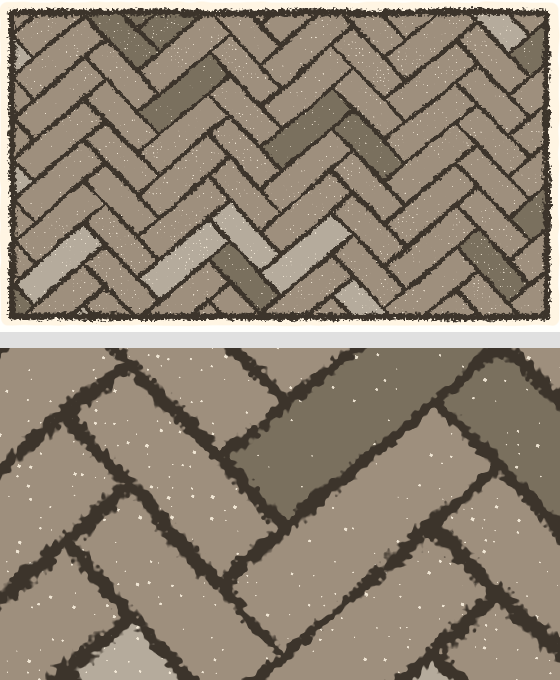
Top, the full canvas; bottom, a detail of the centre.
Reproduce this pattern procedurally as a WebGL 2 fragment shader.

```glsl
#version 300 es
precision highp float;

// Lengths are in canvas heights, angles in radians
#define COLUMN_STEP vec2(0.3728, 0.0175)
#define ROW_STEP vec2(0.0, -0.125)
#define ANCHOR vec2(0.0395, 0.7697)
#define RISE_ANGLE 0.707
#define FALL_ANGLE 0.812
#define JOINT_HALF 0.0066
#define FRAME_HALF 0.0105
#define DARK_SHARE 0.13
#define LIGHT_SHARE 0.12
#define GRAIN_SCALE 230.0
#define FLECK_SCALE 92.0
#define SEED 17.0

uniform vec2 u_resolution;
out vec4 fragColor;

const vec3 CLAY = vec3(0.62, 0.56, 0.49);
const vec3 DARK_CLAY = vec3(0.48, 0.44, 0.37);
const vec3 LIGHT_CLAY = vec3(0.71, 0.67, 0.61);
const vec3 CHARCOAL = vec3(0.235, 0.205, 0.17);
const vec3 PAPER = vec3(1.0, 0.96, 0.89);
const vec3 WHITE = vec3(1.0, 1.0, 0.99);

float hash(vec2 p) {
  vec3 q = fract(p.xyx * 0.1031);
  q += dot(q, q.yzx + 33.33);
  return fract((q.x + q.y) * q.z);
}

float noise(vec2 p) {
  vec2 i = floor(p), f = fract(p);
  f = f * f * (3.0 - 2.0 * f);
  return mix(mix(hash(i), hash(i + vec2(1, 0)), f.x),
             mix(hash(i + vec2(0, 1)), hash(i + vec2(1, 1)), f.x), f.y);
}

vec2 wobble(vec2 p, float scale) {
  return vec2(noise(p * scale + 3.7), noise(p * scale + 61.3)) - 0.5;
}

float roundBox(vec2 p, vec2 halfSize, float radius) {
  vec2 d = abs(p) - halfSize + radius;
  return length(max(d, 0.0)) + min(max(d.x, d.y), 0.0) - radius;
}

// Depth inside a brick, measured from its nearest side
float depthIn(vec2 q, vec2 size) {
  vec2 e = min(q, size - q);
  return min(e.x, e.y);
}

// Herringbone: x is the depth inside the brick, yz its identity
vec3 herringbone(vec2 p) {
  mat2 toBrick = inverse(mat2(cos(RISE_ANGLE), sin(RISE_ANGLE),
                              cos(FALL_ANGLE), -sin(FALL_ANGLE)));
  vec2 q = toBrick * (p - ANCHOR);
  vec2 column = toBrick * COLUMN_STEP;
  vec2 row = toBrick * ROW_STEP;
  vec2 base = floor(inverse(mat2(column, row)) * q);
  vec3 best = vec3(-1.0, 0.0, 0.0);
  for (int i = -1; i <= 0; i++) {
    for (int j = -1; j <= 2; j++) {
      vec2 cell = base + vec2(i, j);
      vec2 local = q - cell.x * column - cell.y * row;
      float rising = depthIn(local, vec2(column.x, row.y));
      float falling = depthIn(local - vec2(column.x, 0.0), vec2(-row.x, column.y));
      if (rising > best.x) best = vec3(rising, 2.0 * cell.x, cell.y);
      if (falling > best.x) best = vec3(falling, 2.0 * cell.x + 1.0, cell.y);
    }
  }
  return best;
}

// Grainy stroke: dense at the centre, crumbling at the edge
float charcoal(float dist, float halfWidth, float grain) {
  return smoothstep(-0.2, 0.25, 1.0 - dist / halfWidth + (grain - 0.5) * 1.75);
}

// Small angular chips, gathered in loose patches
float flecks(vec2 p, float pixel) {
  vec2 cell = floor(p * FLECK_SCALE);
  vec2 centre = 0.28 + 0.44 * vec2(hash(cell + 5.1), hash(cell + 41.9));
  vec2 d = (fract(p * FLECK_SCALE) - centre) / FLECK_SCALE;
  float size = mix(0.0007, 0.0025, pow(hash(cell + 83.0), 2.0));
  float present = step(hash(cell + 19.0), 0.06 + 0.4 * pow(noise(p * 7.0), 2.0));
  float dist = abs(d.x + 0.4 * d.y) + abs(d.y - 0.3 * d.x);
  return present * (1.0 - smoothstep(size - 0.4 * pixel, size + 0.6 * pixel, dist));
}

void main() {
  vec2 p = gl_FragCoord.xy / u_resolution.y;
  float pixel = 1.0 / u_resolution.y;
  float grain = mix(noise(p * GRAIN_SCALE), noise(p * GRAIN_SCALE * 0.55 + 9.0), 0.35);

  // Bricks with occasional dark and light ones
  vec3 brick = herringbone(p + 0.011 * wobble(p, 5.0) + 0.004 * wobble(p, 32.0));
  float tone = hash(brick.yz * vec2(7.0, 13.0) + SEED);
  vec3 color = tone < DARK_SHARE ? DARK_CLAY : tone > 1.0 - LIGHT_SHARE ? LIGHT_CLAY : CLAY;
  color = mix(color, PAPER, 0.85 * flecks(p, pixel));

  // Joints of uneven pressure
  float pressure = mix(0.62, 1.35, noise(p * 13.0));
  color = mix(color, CHARCOAL, charcoal(brick.x, JOINT_HALF * pressure, grain));

  // Paper margin with a worn outer edge
  float sheet = roundBox(p - vec2(0.842, 0.5066), vec2(0.841, 0.4868), 0.022);
  sheet += 0.005 * (noise(p * 28.0) - 0.5);
  vec3 margin = mix(PAPER, WHITE, smoothstep(-pixel, pixel, sheet));

  // Hand-drawn frame
  vec2 framed = p - vec2(0.842, 0.5044) + 0.006 * wobble(p, 4.0) + 0.003 * wobble(p, 45.0);
  float frame = roundBox(framed, vec2(0.8048, 0.4583), 0.003);
  color = mix(color, margin, smoothstep(-pixel, pixel, frame));
  float frameWidth = FRAME_HALF * mix(0.8, 1.2, noise(p * 17.0 + 30.0));
  color = mix(color, CHARCOAL, charcoal(abs(frame), frameWidth, grain));

  fragColor = vec4(color, 1.0);
}
```
